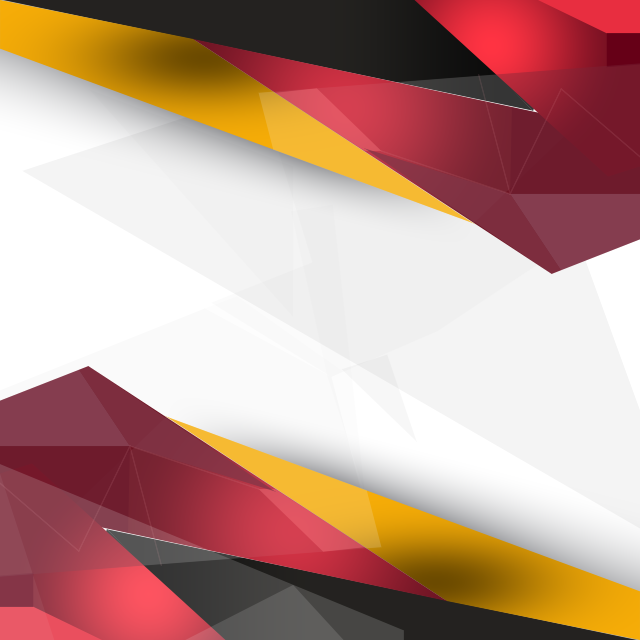
Give the GLSL for this background, as a three.js fragment shader.

```glsl
varying vec2 vUv;

// Signed distance to a line, positive on the right of a to b
float side(vec2 p, vec2 a, vec2 b) {
  vec2 d = normalize(b - a);
  return d.y * (p.x - a.x) - d.x * (p.y - a.y);
}

float cover(float d) {
  return smoothstep(-0.001, 0.001, d);
}

// Convex shapes with clockwise corners
float tri(vec2 p, vec2 a, vec2 b, vec2 c) {
  return cover(min(side(p, a, b), min(side(p, b, c), side(p, c, a))));
}

float quad(vec2 p, vec2 a, vec2 b, vec2 c, vec2 d) {
  return cover(min(min(side(p, a, b), side(p, b, c)), min(side(p, c, d), side(p, d, a))));
}

float hairline(vec2 p, vec2 a, vec2 b) {
  vec2 d = b - a;
  float t = clamp(dot(p - a, d) / dot(d, d), 0.0, 1.0);
  return 1.0 - smoothstep(0.0004, 0.0018, length(p - a - d * t));
}

// Pale overlapping facets behind the corners
vec3 paperFacets(vec2 p) {
  float v = 1.0;
  v *= 1.0 - 0.045 * quad(p, vec2(0.035, 0.733), vec2(0.3, 0.82), vec2(0.905, 0.62), vec2(1.085, 0.125));
  v *= 1.0 - 0.012 * tri(p, vec2(0.14, 0.86), vec2(0.458, 0.74), vec2(0.458, 0.505));
  v *= 1.0 - 0.015 * quad(p, vec2(0.43, 0.78), vec2(0.86, 0.6), vec2(0.684, 0.483), vec2(0.488, 0.59));
  v *= 1.0 - 0.015 * quad(p, vec2(0.488, 0.59), vec2(0.684, 0.483), vec2(0.518, 0.411), vec2(0.33, 0.527));
  v *= 1.0 - 0.02 * quad(p, vec2(-0.1, 0.35), vec2(0.32, 0.518), vec2(0.518, 0.411), vec2(0.573, 0.2));
  v *= 1.0 - 0.008 * quad(p, vec2(0.32, 0.518), vec2(0.37, 0.537), vec2(0.535, 0.42), vec2(0.518, 0.411));
  v *= 1.0 - 0.03 * tri(p, vec2(0.534, 0.423), vec2(0.605, 0.446), vec2(0.651, 0.31));
  v *= 1.0 - 0.01 * quad(p, vec2(0.455, 0.67), vec2(0.52, 0.68), vec2(0.57, 0.23), vec2(0.512, 0.41));
  return vec3(v);
}

// Layered ribbons of the upper corner
vec3 corner(vec3 col, vec2 p) {
  vec2 fold = vec2(0.302, 0.939);
  vec2 tip = vec2(0.74, 0.651);
  vec2 hub = vec2(0.797, 0.697);
  vec2 apex = vec2(0.862, 0.572);

  // Soft shadow under the gold ribbon
  float below = side(p, vec2(0.0, 0.924), tip);
  float width = mix(0.13, 0.05, clamp(p.x / 0.74, 0.0, 1.0));
  float fade = 1.0 - clamp(below / width, 0.0, 1.0);
  float strength = mix(0.28, 0.38, smoothstep(0.0, 0.3, p.x)) * (1.0 - smoothstep(0.45, 0.75, p.x));
  col *= 1.0 - strength * fade * fade * vec3(1.0, 0.99, 0.96);

  // Black band
  vec3 black = mix(vec3(0.14, 0.135, 0.125), vec3(0.045), smoothstep(0.5, 0.8, p.x));
  col = mix(col, black, tri(p, vec2(0.0, 1.001), vec2(0.66, 1.001), vec2(0.833, 0.827)));
  col = mix(col, black, tri(p, vec2(0.64, 1.01), vec2(0.9, 1.01), vec2(0.833, 0.827)));

  // Gold ribbon, darkened beside the fold
  vec2 g = (p - vec2(0.32, 0.91)) * vec2(3.0, 8.0);
  vec3 gold = mix(vec3(0.97, 0.68, 0.03), vec3(0.42, 0.29, 0.0), exp(-3.5 * dot(g, g)));
  col = mix(col, gold, quad(p, vec2(0.0, 1.0), fold, tip, vec2(0.0, 0.924)));
  float film = quad(p, vec2(0.404, 0.855), vec2(1.0, 0.901), tip, vec2(0.427, 0.766));
  col = mix(col, vec3(0.95), 0.18 * film);

  // Red ribbon and its facets
  float glow = 1.0 - smoothstep(0.0, 0.27, length(p - vec2(0.54, 0.83)));
  vec3 red = mix(vec3(0.43, 0.08, 0.14), vec3(0.83, 0.2, 0.27), glow);
  red = mix(red, vec3(0.9), 0.07 * film);
  red = mix(red, vec3(1.0, 0.5, 0.53), 0.35 * quad(p, vec2(0.43, 0.855), vec2(0.495, 0.862), vec2(0.596, 0.764), vec2(0.57, 0.764)));
  red = mix(red, vec3(0.43, 0.11, 0.18), 0.85 * quad(p, vec2(0.8, 0.84), vec2(1.01, 0.8), vec2(1.01, 0.697), hub));
  red = mix(red, vec3(0.51, 0.21, 0.28), 0.75 * quad(p, vec2(0.57, 0.768), hub, vec2(0.877, 0.577), apex));
  red = mix(red, vec3(0.52, 0.24, 0.31), quad(p, hub, vec2(1.01, 0.697), vec2(1.01, 0.63), vec2(0.877, 0.577)));
  float ribbon = quad(p, fold, vec2(1.01, 0.788), vec2(1.01, 0.63), apex);
  col = mix(col, red, ribbon);

  // Bright red corner and its facets
  float shine = 1.0 - smoothstep(0.0, 0.21, length(p - vec2(0.768, 0.928)));
  vec3 crimson = mix(vec3(0.45, 0.06, 0.13), vec3(1.0, 0.2, 0.26), shine);
  crimson = mix(crimson, vec3(0.91, 0.18, 0.25), quad(p, vec2(0.82, 1.01), vec2(1.01, 1.01), vec2(1.01, 0.948), vec2(0.948, 0.948)));
  crimson = mix(crimson, vec3(0.4, 0.0, 0.09), quad(p, vec2(0.948, 0.948), vec2(1.01, 0.948), vec2(1.01, 0.9), vec2(0.948, 0.895)));
  crimson = mix(crimson, vec3(0.47, 0.15, 0.22), 0.4 * cover(side(p, vec2(0.404, 0.855), vec2(1.0, 0.901))));
  col = mix(col, crimson, quad(p, vec2(0.64, 1.007), vec2(1.01, 1.007), vec2(1.01, 0.743), vec2(0.95, 0.724)));

  // Fine seams
  vec2 knot = vec2(0.877, 0.861);
  float seams = hairline(p, knot, hub) + hairline(p, vec2(0.748, 0.883), hub)
    + hairline(p, knot, vec2(1.0, 0.755)) + hairline(p, vec2(0.596, 0.764), hub);
  return mix(col, vec3(0.9, 0.6, 0.63), 0.12 * min(seams, 1.0));
}

void main() {
  vec2 p = vUv;
  vec3 col = paperFacets(p);
  col = corner(col, p);
  col = corner(col, 1.0 - p);

  // Glassy panes over the lower corner
  vec3 glass = vec3(0.95);
  col = mix(col, glass, 0.17 * quad(p, vec2(-0.01, 0.279), vec2(0.631, 0.015), vec2(0.631, -0.01), vec2(-0.01, -0.01)));
  col = mix(col, glass, 0.14 * tri(p, vec2(0.458, 0.086), vec2(0.546, -0.01), vec2(0.27, -0.01)));
  col = mix(col, glass, 0.06 * tri(p, vec2(0.0, 0.26), vec2(0.088, -0.01), vec2(-0.01, -0.01)));
  gl_FragColor = vec4(col, 1.0);
}
```
